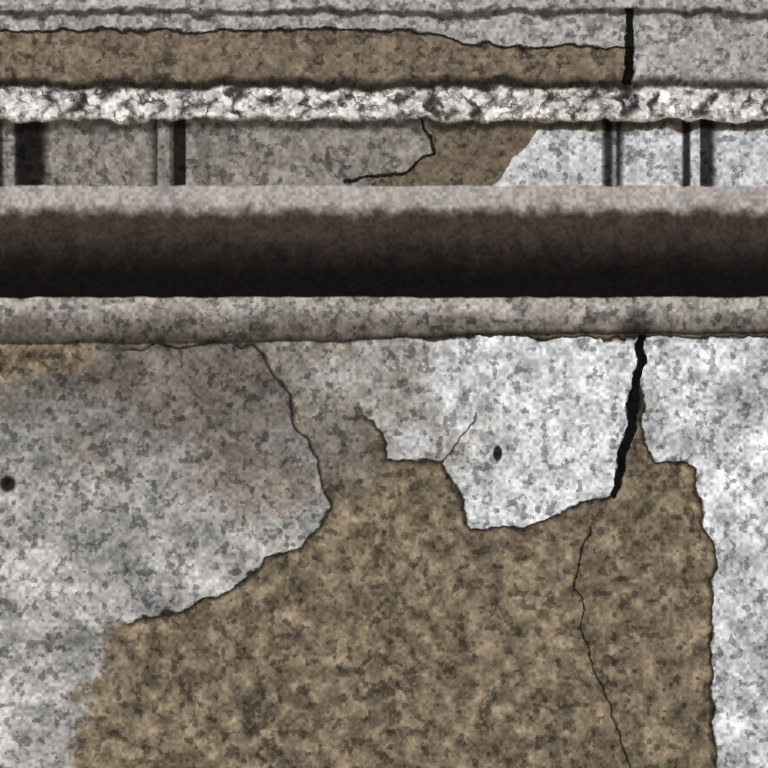
Give the GLSL for this texture, as a Shadertoy shader.

```glsl
// Weathered concrete wall: peeling plaster below a dark rail and worn ledges.

float hash(vec2 p) {
    vec3 q = fract(p.xyx * .1031);
    q += dot(q, q.yzx + 33.33);
    return fract((q.x + q.y) * q.z);
}

float noise(vec2 p) {
    vec2 i = floor(p), f = fract(p);
    f = f * f * (3. - 2. * f);
    return mix(mix(hash(i), hash(i + vec2(1, 0)), f.x),
               mix(hash(i + vec2(0, 1)), hash(i + 1.), f.x), f.y);
}

float fbm(vec2 p) {
    float sum = 0., amp = .5;
    for (int i = 0; i < 5; i++) {
        sum += amp * noise(p);
        p = mat2(1.6, 1.2, -1.2, 1.6) * p + 7.3;
        amp *= .5;
    }
    return sum;
}

// Distance to the nearest scattered cell centre
float pebbles(vec2 p) {
    float d = 2.;
    for (int k = 0; k < 9; k++) {
        vec2 cell = floor(p) + vec2(k % 3, k / 3) - 1.;
        d = min(d, length(p - cell - vec2(hash(cell), hash(cell + 41.))));
    }
    return d;
}

float segment(vec2 p, vec2 a, vec2 b) {
    vec2 pa = p - a, ba = b - a;
    return length(pa - ba * clamp(dot(pa, ba) / dot(ba, ba), 0., 1.));
}

float crack(vec2 p, vec2 a, vec2 b, vec2 c, vec2 d) {
    return min(segment(p, a, b), min(segment(p, b, c), segment(p, c, d)));
}

// Signed distance, negative inside
float polygon(vec2 p, vec2 v[12]) {
    float d = 1., side = 1.;
    for (int i = 0; i < 12; i++) {
        vec2 a = v[i], b = v[(i + 11) % 12];
        d = min(d, segment(p, a, b));
        if ((a.y > p.y) != (b.y > p.y) && p.x < a.x + (b.x - a.x) * (p.y - a.y) / (b.y - a.y)) side = -side;
    }
    return d * side;
}

float cover(float d, float soft) { return 1. - smoothstep(-soft, soft, d); }
float band(float x, float lo, float hi, float soft) { return cover(lo - x, soft) * cover(x - hi, soft); }

// Plaster sheet with a shadowed rim where its edge is crisp
vec3 peel(vec3 base, vec3 plaster, float d, float crisp, float aa) {
    base *= 1. - .8 * crisp * cover(d - .003, .003 + aa);
    return mix(base, plaster, cover(d, mix(.03, aa, crisp)));
}

vec3 upperWall(vec2 p, vec2 w, float mottle, float aa) {
    vec3 sand = vec3(.46, .41, .35), pale = vec3(.62, .605, .59);
    // Upper courses
    float stripe = mix(.962, .942, smoothstep(.54, .64, w.x));
    vec3 col = mix(sand, pale, max(cover(stripe - w.y, aa), cover(.823 - w.x, aa)));
    col *= 1. - .65 * band(w.y, stripe - .004, stripe, aa) * cover(w.x - .82, aa);
    col *= 1. - .55 * band(w.y, .979, .988, .003);
    col *= 1. - .85 * band(w.x, .812, .824, aa) * band(w.y, .893, .987, aa);
    col *= 1. - .6 * band(w.y, .882, .898, .006);
    // Lower course with peeled patches and vertical stains
    vec3 low = mix(sand * .9, vec3(.52, .495, .465), cover(w.x - .56 + 2.2 * max(.797 - w.y, 0.), aa));
    float curl = crack(w, vec2(.55, .84), vec2(.564, .8), vec2(.53, .78), vec2(.45, .762));
    low *= 1. - .75 * cover(curl - .002, aa);
    float patchEdge = max(.645 + (w.y - .76) * .8 - w.x, w.y - .83);
    low = mix(low, vec3(.73), cover(patchEdge, aa));
    float stains = band(p.x, -.1, .06, .01) + band(p.x, .2, .28, .01) + band(p.x, .785, .81, .006) + band(p.x, .88, .93, .006);
    low *= 1. - .75 * stains * smoothstep(.3, .65, noise(p * vec2(85, 5)));
    low *= 1. - .5 * band(w.y, .832, .85, .006);
    col = mix(col, low, cover(w.y - .843, aa));
    // Rubble strip
    float stone = pebbles(p * vec2(48, 62) + 2. * mottle);
    vec3 rubble = vec3(.8, .78, .76) * (1.05 - .75 * smoothstep(.25, .9, stone));
    return mix(col, rubble, band(w.y, .846, .885, .004));
}

vec3 peelingWall(vec2 p, vec2 w, float mottle, float aa) {
    float blotch = fbm(p * 19. + 5.);
    vec3 col = vec3(.465, .415, .345) * (.76 + .5 * mottle);
    col = mix(col, vec3(.46, .435, .4), cover(length(p - vec2(.44, .42)) - .05, .04));
    // Central plaster, fading out on its left
    float d = polygon(w, vec2[12](vec2(.335, .56), vec2(.838, .56), vec2(.82, .437), vec2(.797, .359),
        vec2(.736, .339), vec2(.703, .32), vec2(.614, .314), vec2(.579, .401),
        vec2(.506, .397), vec2(.495, .44), vec2(.469, .464), vec2(.4, .445)));
    float light = smoothstep(.4, .7, p.x + .35 * (.48 - p.y) + .4 * (blotch - .5));
    col = peel(col, mix(vec3(.54, .52, .49), vec3(.8), light), d, smoothstep(.44, .48, p.x), aa);
    // Right plaster
    d = polygon(w, vec2[12](vec2(.84, .56), vec2(9, .56), vec2(9, -.05), vec2(.932, -.05),
        vec2(.934, .02), vec2(.925, .19), vec2(.932, .283), vec2(.912, .336),
        vec2(.909, .392), vec2(.853, .398), vec2(.842, .425), vec2(.833, .445)));
    col = peel(col, vec3(.5 + .54 * blotch), d, 1., aa);
    // Left plaster, stained above and worn away below
    d = polygon(w, vec2[12](vec2(-9, .55), vec2(.332, .547), vec2(.371, .486), vec2(.387, .44),
        vec2(.414, .401), vec2(.426, .342), vec2(.391, .29), vec2(.341, .277),
        vec2(.319, .245), vec2(.247, .21), vec2(.15, .187), vec2(.06, -.05)));
    float crisp = smoothstep(.13, .17, p.x);
    float stain = smoothstep(.3, .5, p.y + .4 * (blotch - .5) + .12 * (p.x - .2));
    vec3 plaster = mix(vec3(.67, .66, .645), vec3(.42, .39, .36), stain) * (.6 + .8 * blotch);
    col = peel(col, plaster, d + .2 * (1. - crisp) * (blotch - .5), crisp, aa);
    // Cracks and small pits
    d = crack(w, vec2(.838, .56), vec2(.826, .49), vec2(.82, .437), vec2(.797, .36));
    col = mix(col, vec3(.07), cover(d - .006, aa));
    d = crack(w, vec2(.771, .31), vec2(.753, .25), vec2(.762, .167), vec2(.824, -.01));
    d = min(d, segment(w, vec2(.618, .462), vec2(.581, .402)));
    col *= 1. - .7 * cover(d - .001, aa);
    d = min(length((p - vec2(.648, .41)) * vec2(1.8, 1)), length(p - vec2(.01, .37))) - .01;
    return col * (1. - .75 * cover(d, .003));
}

void mainImage(out vec4 fragColor, in vec2 fragCoord) {
    vec2 p = fragCoord / iResolution.xy;
    float aa = .001 + .75 / iResolution.y;
    float mottle = fbm(p * 65.), grain = noise(p * 230.);
    vec2 w = p + .02 * (vec2(fbm(p * 38.), fbm(p * 38. + 19.)) - .48);
    vec3 col = p.y > .68 ? upperWall(p, w, mottle, aa) : peelingWall(p, w, mottle, aa);
    // Ledge and its shadow
    float lip = .553 + .012 * smoothstep(.3, .75, p.x) + .4 * (p.y - w.y);
    vec3 ledge = mix(vec3(.41, .38, .35), vec3(.65, .625, .6), smoothstep(.57, .605, w.y));
    ledge *= 1. - .75 * cover(p.y - lip - .004, mix(.016, .006, smoothstep(.2, .6, p.x)));
    col = mix(col, ledge, band(p.y, lip, .63, aa));
    col *= 1. - .6 * cover(length(w - vec2(.833, .574)) - .012, .018);
    // Speckled surface
    float pits = smoothstep(.53, .7, fbm(p * 110. + 8.));
    col *= (.62 + .5 * mottle + .34 * grain) * (1. - .3 * pits);
    // Dark rounded rail
    float fade = p.y + .018 * (mottle - .5);
    vec3 rail = mix(vec3(.085, .075, .075), vec3(.26, .225, .2), smoothstep(.635, .71, fade));
    rail = mix(rail, vec3(.67, .64, .62), smoothstep(.714, .736, fade));
    rail *= .74 + .24 * mottle + .28 * grain;
    col = mix(col, rail, band(mix(p.y, w.y, .25), .613, .758, aa));
    fragColor = vec4(col, 1);
}
```
